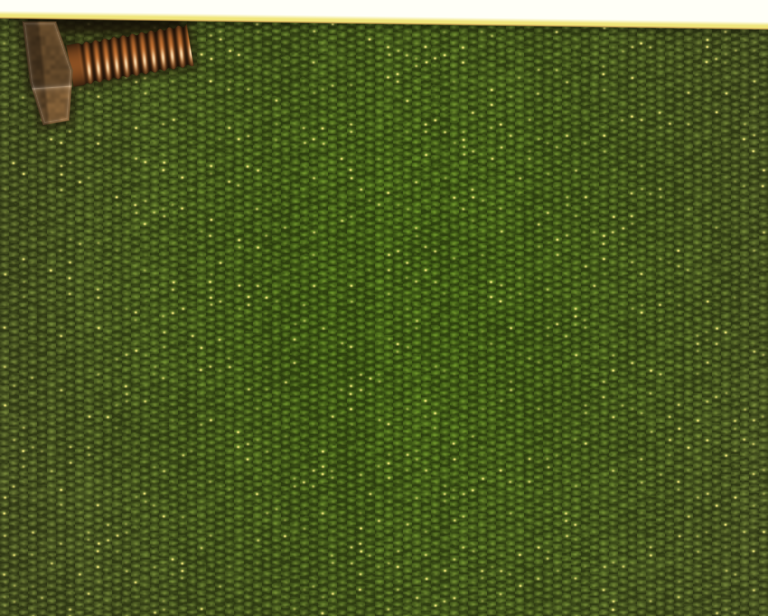
Reproduce this texture procedurally as a WebGL 1 fragment shader.

```glsl
precision highp float;
// Green woven cloth: staggered columns of thread knuckles with random yellow
// glints, under a pale strip along the top and a copper bolt in the corner.
// Knuckles come from a jittered cell grid; the bolt from distance functions.

uniform vec2 u_resolution;

#define COLUMNS 82.0
#define ROWS 80.0
#define JITTER 0.14
#define GLINT_SHARE 0.16
#define STRIP_EDGE 0.0240
#define STRIP_SLOPE 0.0145
#define THREAD_PITCH 0.0122
#define SHANK_LENGTH 0.159
#define SHANK_RADIUS 0.0275

const vec3 GAP = vec3(0.19, 0.235, 0.07);
const vec3 YARN = vec3(0.375, 0.465, 0.155);
const vec3 GLINT = vec3(0.94, 0.90, 0.48);
const vec3 WHITE = vec3(1.0, 1.0, 0.97);
const vec3 SHADE = vec3(0.10, 0.075, 0.03);
const vec3 COPPER = vec3(0.61, 0.35, 0.15);
const vec3 STEEL = vec3(0.45, 0.33, 0.19);

float hash(vec2 p) {
  return fract(sin(dot(p, vec2(127.1, 311.7))) * 43758.55);
}

float noise(vec2 p) {
  vec2 i = floor(p), f = fract(p);
  f = f * f * (3.0 - 2.0 * f);
  return mix(mix(hash(i), hash(i + vec2(1.0, 0.0)), f.x),
             mix(hash(i + vec2(0.0, 1.0)), hash(i + 1.0), f.x), f.y);
}

// Signed distance to the line a-b, positive on its outer side
float edge(vec2 p, vec2 a, vec2 b) {
  vec2 d = normalize(b - a);
  return dot(p - a, vec2(d.y, -d.x));
}

float cover(float d, float soft) {
  return 1.0 - smoothstep(-soft, soft, d);
}

// Woven ground: q in canvas widths, height is the canvas height in widths
vec3 cloth(vec2 q, float height) {
  vec2 g = q * vec2(COLUMNS, ROWS / height);
  g.y += 0.5 * mod(floor(g.x), 2.0);
  vec2 id = floor(g);
  vec2 shift = vec2(hash(id + 3.1), hash(id + 7.7)) - 0.5;
  vec2 f = fract(g) - 0.5 - JITTER * shift;
  float knuckle = exp(-dot(f * f, vec2(4.0, 10.0)));
  float fibre = noise(g * vec2(3.0, 4.0)) - 0.5;
  float tone = knuckle + 0.45 * fibre + 0.22 * (hash(id) - 0.5);
  tone += 0.12 * (hash(vec2(id.x, 5.0)) - 0.5) + 0.12 * (noise(q * 9.0) - 0.5);
  vec3 color = mix(GAP, YARN, clamp(tone, 0.0, 1.25));

  // Greener in the middle, greyer towards the sides
  vec2 c = (q - vec2(0.52, 0.5 * height)) * vec2(1.7, 1.4);
  color *= mix(vec3(0.94, 1.08, 0.82), vec3(1.0, 0.94, 1.18),
               smoothstep(0.1, 1.0, length(c)));

  // Light caught between the threads
  vec2 s = f - vec2(0.0, 0.12);
  float spark = exp(-dot(s * s, vec2(38.0, 32.0)));
  float strength = smoothstep(1.0 - GLINT_SHARE, 1.0, hash(id + 19.3));
  return mix(color, GLINT, spark * (0.1 + 0.85 * strength));
}

void main() {
  float px = 1.0 / u_resolution.x;
  float height = u_resolution.y * px;
  vec2 q = vec2(gl_FragCoord.x * px, height - gl_FragCoord.y * px);
  vec3 color = cloth(q, height);

  // Shank frame: u.x along the axis, u.y across it
  vec2 axis = normalize(vec2(0.985, -0.172));
  vec2 r = q - vec2(0.091, 0.086);
  vec2 u = vec2(dot(r, axis), dot(r, vec2(-axis.y, axis.x)));
  float phase = u.x / THREAD_PITCH + 5.0 * u.y;
  float threaded = smoothstep(0.012, 0.022, u.x);
  float ridge = 0.5 + 0.5 * cos(6.2832 * phase);
  float radius = SHANK_RADIUS - 0.003 * threaded * (1.0 - ridge);
  float shank = max(abs(u.y) - radius, abs(u.x - 0.5 * SHANK_LENGTH) - 0.5 * SHANK_LENGTH);

  // Hexagonal head, outlined by its six edges
  vec2 a = vec2(0.029, 0.028), b = vec2(0.073, 0.028), c = vec2(0.095, 0.092);
  vec2 d = vec2(0.090, 0.157), e = vec2(0.056, 0.163), f = vec2(0.039, 0.107);
  float head = max(max(edge(q, a, b), edge(q, b, c)), edge(q, c, d));
  head = max(max(head, edge(q, d, e)), max(edge(q, e, f), edge(q, f, a)));

  // Soft shadow of the bolt and of the strip
  float strip = q.y - STRIP_EDGE - STRIP_SLOPE * q.x;
  float boltShadow = cover(min(shank, head) - 0.004, 0.012);
  float cornerShadow = cover(strip - 0.02, 0.012) * cover(abs(q.x - 0.135) - 0.11, 0.02);
  color = mix(color, SHADE, max(0.75 * boltShadow, 0.85 * cornerShadow));
  color *= mix(0.72, 1.0, smoothstep(0.0, 0.012, strip));

  // Threaded copper shank with a bright line along each crest
  float v = u.y / SHANK_RADIUS;
  float grooves = mix(0.6, ridge, threaded);
  vec3 metal = COPPER * (0.3 + 0.85 * grooves) * (1.1 - 0.65 * v * v);
  float shine = grooves * grooves * grooves * exp(-9.0 * (v - 0.35) * (v - 0.35));
  metal = mix(metal, vec3(1.0, 0.9, 0.72), 0.85 * shine * threaded);
  color = mix(color, metal, cover(shank, px));

  // Head facets: dark end face, two side faces and a worn ridge
  float side = cover(edge(q, vec2(0.060, 0.163), vec2(0.046, 0.028)) + 0.004, 0.003);
  float fold = edge(q, vec2(0.039, 0.116), vec2(0.095, 0.112));
  vec3 face = STEEL * mix(0.82, 1.05, cover(fold, 0.002));
  face *= mix(0.68, 1.0, side) * (0.88 + 0.24 * noise(q * 160.0));
  face += 0.25 * exp(-abs(fold) * 450.0) + 0.12 * exp(-abs(head + 0.003) * 600.0);
  color = mix(color, face, cover(head, px));

  // Pale strip with a yellow lower rim
  vec3 pale = mix(WHITE, GLINT, smoothstep(-0.011, -0.004, strip));
  pale = mix(pale, COPPER, 0.5 * smoothstep(-0.003, 0.0, strip));
  color = mix(color, pale, cover(strip, px));
  gl_FragColor = vec4(color, 1.0);
}
```
